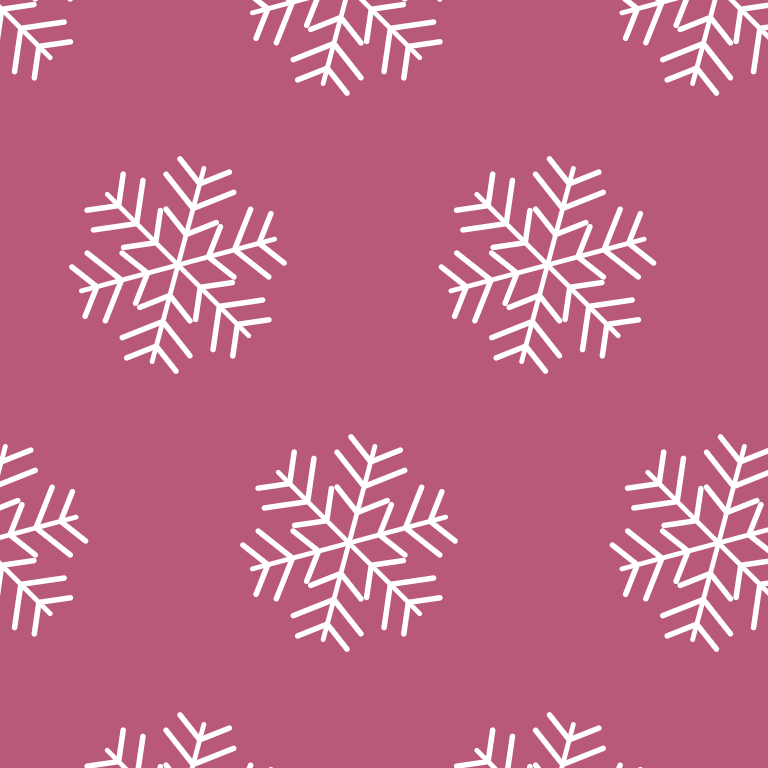
Reproduce this pattern procedurally as a Shadertoy shader.

```glsl
// White six-armed snowflakes on a flat rose ground, in staggered rows.
// Two rectangular lattices repeat one flake; mirror folds reduce the flake
// to half an arm, drawn as a stem and three slanted branches with round caps.

const vec3 GROUND = vec3(0.727, 0.349, 0.470);
const vec3 SNOW = vec3(1.0);

// All lengths below are in design units; the canvas is CANVAS units tall.
const float CANVAS = 768.0;
const vec2 PERIOD = vec2(369.5, 556.0);       // spacing of each lattice
const vec2 FIRST_CENTER = vec2(178.0, 503.0);
const vec2 ROW_STAGGER = vec2(171.0, -278.0); // step to the second lattice

const float TILT = radians(15.0);
const float ARM_LENGTH = 100.0;
const float ARM_HALF_WIDTH = 2.4;
const float BRANCH_HALF_WIDTH = 2.75;
const float BRANCH_SLOPE = 0.745;             // run along the arm per unit sideways
// Start along the arm and sideways reach, from inner to outer branch
const vec2 BRANCHES[3] = vec2[3](vec2(31.5, 26.0), vec2(58.5, 35.0), vec2(84.0, 25.5));

float segmentDistance(vec2 p, vec2 a, vec2 b) {
    vec2 pa = p - a, ba = b - a;
    return length(pa - ba * clamp(dot(pa, ba) / dot(ba, ba), 0.0, 1.0));
}

// Folds the plane into the 30 degree wedge above the x axis
vec2 foldSixfold(vec2 p) {
    const vec2 wedgeNormal = vec2(-0.5, 0.8660254);
    p = abs(p);
    p -= 2.0 * max(dot(p, wedgeNormal), 0.0) * wedgeNormal;
    return vec2(p.x, abs(p.y));
}

float snowflakeDistance(vec2 p) {
    float c = cos(TILT), s = sin(TILT);
    p = foldSixfold(vec2(c * p.x + s * p.y, c * p.y - s * p.x));

    float d = segmentDistance(p, vec2(0.0), vec2(ARM_LENGTH, 0.0)) - ARM_HALF_WIDTH;
    for (int i = 0; i < 3; i++) {
        vec2 root = vec2(BRANCHES[i].x, 0.0);
        vec2 tip = root + BRANCHES[i].y * vec2(BRANCH_SLOPE, 1.0);
        d = min(d, segmentDistance(p, root, tip) - BRANCH_HALF_WIDTH);
    }
    return d;
}

// Offset from the nearest lattice point
vec2 repeatAround(vec2 p, vec2 center) {
    return mod(p - center + 0.5 * PERIOD, PERIOD) - 0.5 * PERIOD;
}

void mainImage(out vec4 fragColor, in vec2 fragCoord) {
    float pixel = CANVAS / iResolution.y;
    vec2 p = fragCoord * pixel;

    // Both staggered lattices
    float d = min(snowflakeDistance(repeatAround(p, FIRST_CENTER)),
                  snowflakeDistance(repeatAround(p, FIRST_CENTER + ROW_STAGGER)));

    // Coverage over one pixel
    float coverage = clamp(0.5 - d / pixel, 0.0, 1.0);
    fragColor = vec4(mix(GROUND, SNOW, coverage), 1.0);
}
```
